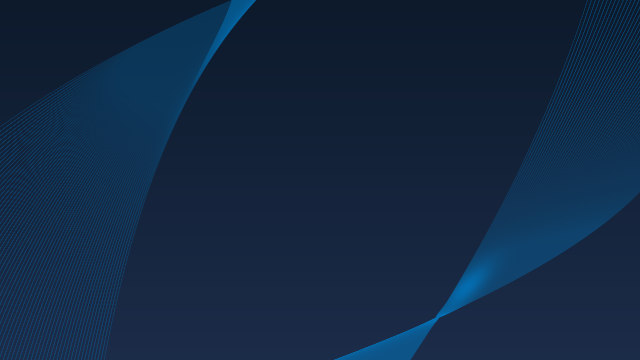
Give the GLSL for this background, as a Shadertoy shader.

```glsl
// Two twisted fans of fine blue lines on a dark navy vertical gradient.
// Each fan interpolates between two border curves x(d), d being the depth below
// the top; line coverage rises by itself wherever the lines crowd together.

// Soft mask of the strip between two horizontal positions, grown by a margin
float strip(float x, float a, float b, float margin) {
    float inside = min(x - min(a, b), max(a, b) - x);
    return clamp((inside + margin) * iResolution.y * 0.75 + 0.5, 0.0, 1.0);
}

// Coverage of thin lines at whole values of the index, averaged when crowded
float lines(float index, float width) {
    float density = max(length(vec2(dFdx(index), dFdy(index))), 1e-4);
    float w = width * iResolution.y;
    float dist = abs(fract(index + 0.5) - 0.5) / density;
    float single = clamp(0.5 * w + 0.5 - dist, 0.0, min(w, 1.0));
    float average = min(w * density, 0.85);
    return mix(single, average, smoothstep(0.3, 0.6, density));
}

// Left fan: lines sweep from the lower left into a narrow bundle at the top
float leftFan(float x, float d) {
    float outer = 0.644 - 2.385 * d / (1.0 + 0.864 * d);
    float inner = 0.711 - 0.922 * d / (1.0 + 1.188 * d);
    float t = (x - outer) / (inner - outer);
    float fan = min(lines(65.0 * t * (0.4 + 0.6 * t), 0.00105), 0.27);

    // Bright folded ribbon and a fine sheen hugging the inner border
    float fold = inner - 0.067 * exp(-9.0 * d);
    float ribbon = strip(x, fold, inner, 0.001) * smoothstep(0.48, 0.05, d);
    float sheen = exp(-abs(inner - x) * 75.0) * smoothstep(0.65, 0.15, d);
    fan = (fan + 0.18 * sheen) * strip(x, outer, inner, 0.001);
    return max(fan, ribbon * (0.6 + 0.2 * sheen));
}

// Right fan: border curves cross at a node and open again below it
float rightFan(float x, float d) {
    float v = d - 0.532;
    float steep = 1.632 - 0.319 * d - 0.174 * d * d;
    float shallow = 1.778 - 0.97 * v - 1.816 * v * max(v, 0.0);
    float gap = shallow - steep;
    float spread = (gap < 0.0 ? -1.0 : 1.0) * max(abs(gap), 0.004);
    float fan = min(lines(60.0 * (x - steep) / spread, 0.00105), 0.34);

    // Elongated glow above the node
    vec2 q = vec2(x - 1.295, 0.80 - d);
    float along = dot(q, vec2(0.707));
    float across = dot(q, vec2(0.707, -0.707));
    float glow = exp(-along * along * 130.0 - across * across * 1100.0);

    // Denser tail below the node with a bright rim, and a pinch around it
    float tail = smoothstep(0.86, 0.89, d);
    float rim = exp(-abs(x - shallow) * 30.0);
    float pinch = exp(-pow((d - 0.875) * 45.0, 2.0));
    fan += 0.5 * glow + tail * (0.17 + 0.25 * rim) + 0.2 * pinch;
    return min(fan, 0.85) * strip(x, steep, shallow, 0.001 + 0.005 * pinch);
}

void mainImage(out vec4 fragColor, in vec2 fragCoord) {
    vec2 p = fragCoord / iResolution.y;
    // Keep the layout spread over the full width
    p.x *= 1.7778 * iResolution.y / iResolution.x;
    float depth = 1.0 - p.y;

    vec3 color = mix(vec3(0.05, 0.10, 0.17), vec3(0.108, 0.172, 0.285), depth);
    vec3 lineBlue = vec3(0.0, 0.48, 0.77);
    color = mix(color, lineBlue, leftFan(p.x, depth));
    color = mix(color, lineBlue, rightFan(p.x, depth));
    fragColor = vec4(color, 1.0);
}
```
